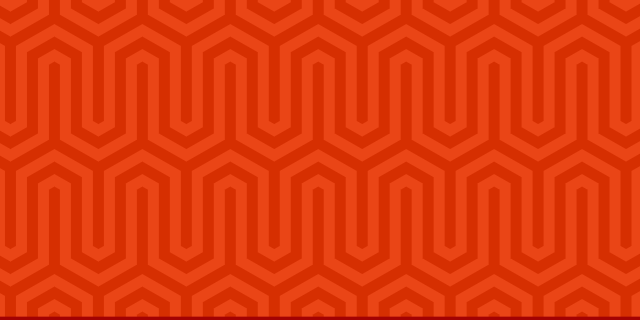
Give the GLSL for this pattern, as a WebGL 2 fragment shader.

```glsl
#version 300 es
precision highp float;
// Interlocking hexagonal arches in two oranges, above a thin dark red base line.
// Zigzags split the plane into rows; in each row, arches pointing up and down
// share their upright stripes, coloured by a nested distance in stripe widths.

#define STRIPE_WIDTH 0.03435   // upright stripe, in canvas heights
#define STRIPE_RISE 0.03906    // sloped stripe measured vertically
#define ARCH_AXIS_X 0.1701     // axis of the first upward arch
#define ZIGZAG_TOP 0.0557      // depth of the first zigzag peak below the top
#define BASE_LINE 0.0105       // height of the base line
#define DARK_ORANGE vec3(0.839, 0.184, 0.004)
#define LIGHT_ORANGE vec3(0.918, 0.271, 0.086)
#define BASE_RED vec3(0.64, 0.01, 0.01)

uniform vec2 u_resolution;
out vec4 outColor;

const float COLUMN = 8.0;  // stripes per repeat across
const float ROW = 10.0;    // rises per repeat down

// Nested arch distance: 0 on an arch axis, 4 on the dividing zigzag.
float archDistance(vec2 p) {
    float across = (p.x - ARCH_AXIS_X) / STRIPE_WIDTH;
    float side = abs(mod(across + 0.5 * COLUMN, COLUMN) - 0.5 * COLUMN);

    // Depth below the nearest zigzag above, which falls half a rise per stripe
    float down = (1.0 - p.y - ZIGZAG_TOP) / STRIPE_RISE;
    float depth = mod(down - 0.5 * side, ROW);

    float upArch = max(side, 4.0 - depth);
    float downArch = max(4.0 - side, depth - (ROW - 4.0));
    return depth < 0.5 * ROW ? upArch : downArch;
}

// Antialiased step over one pixel
float coverage(float signedDistance, float pixel) {
    return clamp(0.5 + signedDistance / pixel, 0.0, 1.0);
}

void main() {
    vec2 p = gl_FragCoord.xy / u_resolution.y;
    float pixel = 1.0 / u_resolution.y;

    // Dark stripes are centred on every even distance
    float d = archDistance(p);
    float fromDark = abs(d - 2.0 * floor(0.5 * d + 0.5));
    float light = coverage(fromDark - 0.5, pixel / STRIPE_WIDTH);
    vec3 color = mix(DARK_ORANGE, LIGHT_ORANGE, light);

    // Base line
    color = mix(color, BASE_RED, coverage(BASE_LINE - p.y, pixel));
    outColor = vec4(color, 1.0);
}
```
